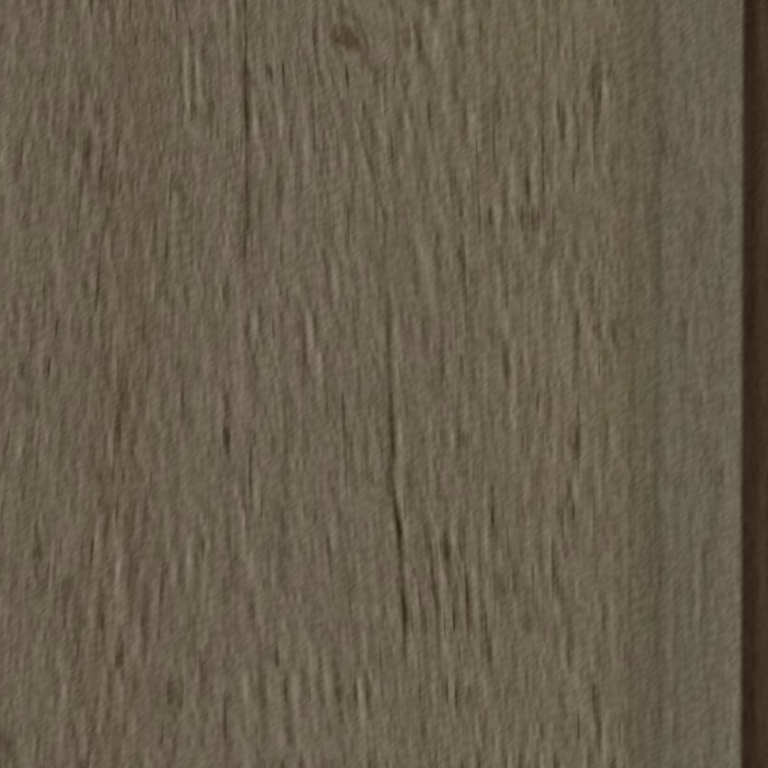
Give the GLSL for this texture, as a WebGL 1 fragment shader.

```glsl
precision highp float;
uniform vec2 u_resolution;

#define GRAIN_FREQ vec2(108.0, 19.0)
#define FIBRE_FREQ vec2(205.0, 58.0)
#define MOTTLE_FREQ 210.0
#define GRAIN_DEPTH 0.096
#define FIBRE_DEPTH 0.060
#define MOTTLE_DEPTH 0.056
#define PORE_DEPTH 0.075
#define GAP_X 0.965

const vec3 WOOD = vec3(0.416, 0.379, 0.313);
const vec3 BROWN = vec3(0.402, 0.354, 0.285);
const vec3 OLIVE = vec3(0.414, 0.382, 0.300);
const vec3 GREY = vec3(0.398, 0.370, 0.304);
const vec3 GAP_DARK = vec3(0.200, 0.155, 0.105);
const vec3 GAP_BROWN = vec3(0.265, 0.210, 0.148);

float hash(vec2 p) {
  return fract(sin(dot(p, vec2(127.1, 311.7))) * 43758.5453);
}

float noise(vec2 p) {
  vec2 i = floor(p), f = fract(p);
  f = f * f * (3.0 - 2.0 * f);
  return mix(mix(hash(i), hash(i + vec2(1.0, 0.0)), f.x),
             mix(hash(i + vec2(0.0, 1.0)), hash(i + vec2(1.0, 1.0)), f.x), f.y);
}

// Side-lit relief: the height change across the grain
float relief(vec2 p) {
  return noise(p) - noise(p + vec2(0.8, 0.12));
}

float bell(float x, float width) {
  return exp(-x * x / (width * width));
}

// Fades in above low and out below high
float span(float y, float low, float high, float fade) {
  return smoothstep(low, low + fade, y) * (1.0 - smoothstep(high - fade, high, y));
}

// Grain leans right on the left side, left in the middle, upright on the right
vec2 grainSpace(vec2 uv) {
  float lean = 0.08 * (1.0 - smoothstep(0.05, 0.36, uv.x))
             - 0.06 * bell(uv.x - 0.48, 0.13);
  float wave = 0.008 * (noise(uv * vec2(5.0, 6.0)) - 0.5) * (1.0 - smoothstep(0.6, 0.8, uv.x));
  vec2 knot = uv - vec2(0.453, 0.95);
  float bend = 0.25 * knot.x * exp(-dot(knot, knot) / 0.003);
  return vec2(uv.x - lean * (uv.y - 0.5) + wave - bend, uv.y);
}

vec3 woodTone(vec2 uv, vec2 g) {
  float patches = noise(uv * vec2(7.0, 4.0) + 3.0);
  float bands = noise(g * vec2(26.0, 1.6) + 9.0) - 0.5;
  float brown = 0.65 * bell(g.x - 0.165, 0.045)
              + 0.30 * (1.0 - smoothstep(0.1, 0.5, uv.x));
  vec3 tone = mix(WOOD, OLIVE, smoothstep(0.35, 0.6, uv.x) * (0.3 + 0.6 * patches));
  tone = mix(tone, BROWN, min(brown, 1.0));
  tone = mix(tone, GREY, smoothstep(0.81, 0.87, uv.x));
  // Faint purple and green blotches of equal lightness
  float tint = noise(uv * vec2(38.0, 28.0) + 40.0) - 0.5;
  tone += tint * vec3(0.014, -0.007, 0.012);
  return tone + 0.010 * bands + 0.006 * (patches - 0.5);
}

float grainLight(vec2 uv, vec2 g) {
  float calm = 1.0 - 0.6 * smoothstep(0.78, 0.84, uv.x);
  // Raised strands come in clusters with quieter wood between them
  float cluster = smoothstep(0.15, 0.85, noise(g * vec2(34.0, 11.0) + 21.0));
  float strength = calm * (0.45 + 0.85 * cluster);
  float light = strength * GRAIN_DEPTH * relief(g * GRAIN_FREQ);
  light += (0.3 + 0.7 * calm) * FIBRE_DEPTH * relief(g * FIBRE_FREQ + 17.0);
  float pores = smoothstep(0.70, 0.95, noise(g * vec2(150.0, 21.0) + 55.0));
  light -= strength * PORE_DEPTH * (pores - 0.06);
  // Fine upright lines on the smooth strip, slanted mottling everywhere
  light += 0.045 * (1.0 - calm) * (noise(g * vec2(150.0, 5.0)) - 0.5);
  vec2 diagonal = vec2((uv.x + uv.y) * 0.45, uv.y - uv.x);
  return light + MOTTLE_DEPTH * (noise(diagonal * MOTTLE_FREQ) - 0.5);
}

// Long broken cracks, with a lit edge beside the lower one
float crackLight(vec2 uv) {
  float wobble = 0.007 * (noise(vec2(uv.y * 20.0, 2.0)) - 0.5);
  float broken = 0.65 + 0.6 * noise(vec2(uv.y * 38.0, 7.0));
  float leftX = uv.x - 0.320 - 0.3 * wobble;
  float leftCrack = bell(leftX, 0.0026) * broken * (0.10 * span(uv.y, 0.60, 1.2, 0.12)
                  + 0.06 * smoothstep(0.86, 0.90, uv.y));
  float midX = uv.x - 0.503 - 0.05 * max(0.62 - uv.y, 0.0) - wobble;
  float midSpan = span(uv.y, 0.11, 0.56, 0.09);
  float midCrack = bell(midX, 0.0040) * broken
                 * (0.14 * midSpan + 0.06 * span(uv.y, 0.46, 0.80, 0.12));
  float litEdge = 0.040 * midSpan * broken * bell(midX - 0.009, 0.0035);
  float slitX = uv.x - 0.475 + 0.30 * (uv.y - 0.80) - wobble;
  float slit = 0.08 * broken * bell(slitX, 0.0035) * span(uv.y, 0.71, 0.89, 0.05);
  return litEdge - leftCrack - midCrack - slit;
}

// A small ragged knot
float knotShade(vec2 uv) {
  vec2 p = uv - vec2(0.453, 0.95);
  p.x += 0.3 * p.y + 0.014 * (noise(uv * 95.0) - 0.5);
  float r = length(p / vec2(0.016, 0.023));
  return 0.12 * (1.0 - smoothstep(0.35, 1.1, r)) + 0.04 * bell(r - 1.6, 0.25) * step(0.0, p.x);
}

// Shallow grooves along the right side of the board
float grooveShade(float x) {
  return 0.026 * bell(x - 0.820, 0.004) + 0.020 * bell(x - 0.856, 0.006)
       + 0.022 * span(x, 0.815, 0.866, 0.010);
}

void main() {
  vec2 uv = gl_FragCoord.xy / u_resolution;
  vec2 g = grainSpace(uv);
  float grain = grainLight(uv, g);

  vec3 color = woodTone(uv, g) + grain + crackLight(uv);
  color -= knotShade(uv) * vec3(0.85, 1.0, 1.0) + grooveShade(uv.x);

  // Dark joint and the edge of the next board
  float edge = uv.x - GAP_X - 0.003 * (uv.y - 0.5);
  vec3 joint = mix(GAP_DARK, GAP_BROWN, smoothstep(0.012, 0.030, edge));
  joint += 0.03 * (noise(uv * vec2(90.0, 14.0)) - 0.5) + 0.5 * grain;
  color += 0.015 * bell(edge + 0.007, 0.005);
  color = mix(color, joint, smoothstep(-0.003, 0.006, edge));

  gl_FragColor = vec4(color, 1.0);
}
```
